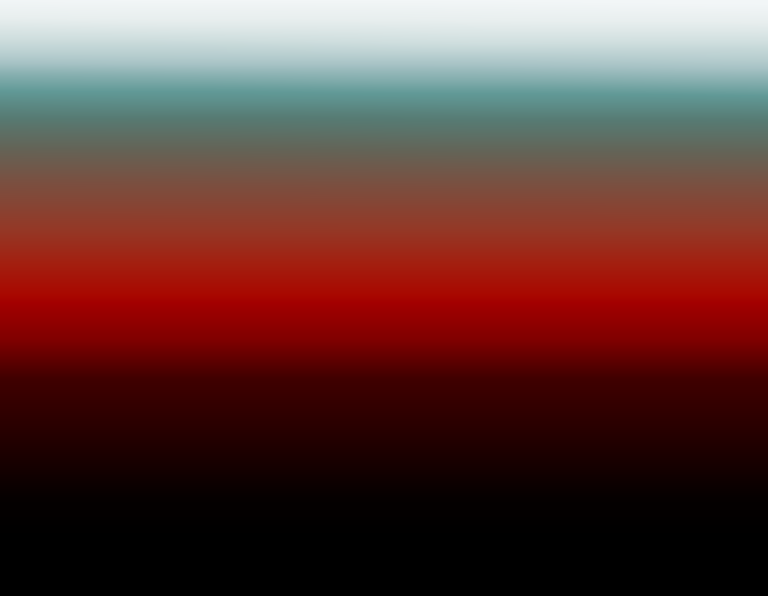
Give the GLSL for this background, as a WebGL 2 fragment shader.

```glsl
#version 300 es
precision highp float;
// Draws a soft horizontal dusk gradient: white, teal, rust, crimson and black.

uniform vec2 u_resolution;
out vec4 fragColor;

const vec3 WHITE   = vec3(0.95, 0.965, 0.97);
const vec3 PEARL   = vec3(0.91, 0.935, 0.935);
const vec3 MIST    = vec3(0.81, 0.87, 0.87);
const vec3 HAZE    = vec3(0.65, 0.76, 0.77);
const vec3 TEAL    = vec3(0.38, 0.60, 0.59);
const vec3 SLATE   = vec3(0.34, 0.48, 0.45);
const vec3 OLIVE   = vec3(0.39, 0.39, 0.34);
const vec3 CLAY    = vec3(0.48, 0.31, 0.25);
const vec3 RUST    = vec3(0.58, 0.22, 0.15);
const vec3 EMBER   = vec3(0.64, 0.12, 0.06);
const vec3 SCARLET = vec3(0.66, 0.03, 0.0);
const vec3 CRIMSON = vec3(0.64, 0.0, 0.0);
const vec3 WINE    = vec3(0.50, 0.0, 0.0);
const vec3 MAROON  = vec3(0.25, 0.0, 0.0);
const vec3 SOOT    = vec3(0.14, 0.0, 0.0);
const vec3 COAL    = vec3(0.02, 0.0, 0.0);

vec2 hashGradient(vec2 cell) {
    float angle = 6.2832 * fract(sin(dot(cell, vec2(127.1, 311.7))) * 43758.5);
    return vec2(cos(angle), sin(angle));
}

float gradientNoise(vec2 p) {
    vec2 cell = floor(p);
    vec2 f = p - cell;
    vec2 w = f * f * f * (f * (f * 6.0 - 15.0) + 10.0);
    vec2 right = vec2(1.0, 0.0);
    vec2 up = vec2(0.0, 1.0);
    float a = dot(hashGradient(cell), f);
    float b = dot(hashGradient(cell + right), f - right);
    float c = dot(hashGradient(cell + up), f - up);
    float d = dot(hashGradient(cell + 1.0), f - 1.0);
    return mix(mix(a, b, w.x), mix(c, d, w.x), w.y);
}

// Moves from one colour to the next between two depths.
vec3 blendTo(vec3 color, vec3 next, float depth, float start, float end) {
    return mix(color, next, clamp((depth - start) / (end - start), 0.0, 1.0));
}

vec3 skyColor(float depth) {
    // Pale top and teal band
    vec3 color = blendTo(WHITE, PEARL, depth, 0.0, 0.033);
    color = blendTo(color, MIST, depth, 0.033, 0.07);
    color = blendTo(color, HAZE, depth, 0.07, 0.11);
    color = blendTo(color, TEAL, depth, 0.11, 0.156);
    color = blendTo(color, SLATE, depth, 0.156, 0.20);
    // Warm middle
    color = blendTo(color, OLIVE, depth, 0.20, 0.252);
    color = blendTo(color, CLAY, depth, 0.252, 0.31);
    color = blendTo(color, RUST, depth, 0.31, 0.385);
    color = blendTo(color, EMBER, depth, 0.385, 0.443);
    color = blendTo(color, SCARLET, depth, 0.443, 0.495);
    // Crimson falling to black
    color = blendTo(color, CRIMSON, depth, 0.495, 0.507);
    color = blendTo(color, WINE, depth, 0.507, 0.57);
    color = blendTo(color, MAROON, depth, 0.57, 0.635);
    color = blendTo(color, SOOT, depth, 0.635, 0.735);
    color = blendTo(color, COAL, depth, 0.735, 0.835);
    return blendTo(color, vec3(0.0), depth, 0.835, 0.90);
}

void main() {
    vec2 uv = gl_FragCoord.xy / u_resolution;
    float depth = 1.0 - uv.y;

    // Slight tilt and streaks, confined to the upper bands
    float upper = 1.0 - smoothstep(0.2, 0.45, depth);
    float tilt = 0.008 * (uv.x - 0.5);
    float streak = 0.004 * gradientNoise(uv * vec2(2.5, 28.0));
    depth += upper * (streak - tilt);

    fragColor = vec4(skyColor(depth), 1.0);
}
```
